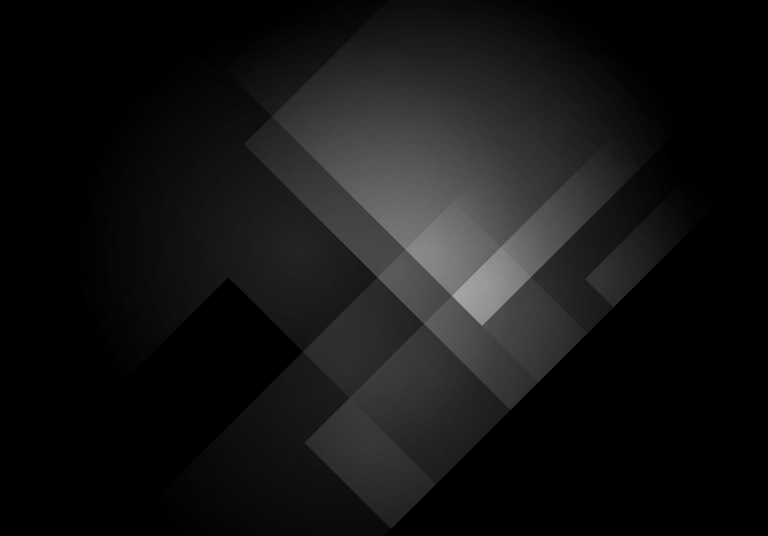
Give the GLSL for this background, as a WebGL 1 fragment shader.

```glsl
precision highp float;
// Translucent diagonal panels lit by soft, finely stepped grey glows on black.

uniform vec2 u_resolution;

#define ASPECT 1.4275
#define RING_WIDTH 0.018
#define SECTORS 72.0
#define FACET_SHIFT 0.010
#define FAR 4.0
#define FLOOR_END 1.714

float hash(vec2 p) {
    return fract(sin(dot(p, vec2(127.1, 311.7))) * 43758.545);
}

// Soft-edged interval, one pixel wide at each side.
float band(float x, float lo, float hi) {
    float edge = 1.0 / u_resolution.y;
    return smoothstep(lo - edge, lo + edge, x)
         * (1.0 - smoothstep(hi - edge, hi + edge, x));
}

// Rectangle in diagonal axes: limits are (along min, max, across min, max).
float panel(vec2 diag, vec4 limits) {
    return band(diag.x, limits.x, limits.y) * band(diag.y, limits.z, limits.w);
}

// Radial light falling off in narrow rings broken into small facets.
float glow(vec2 p, vec2 center, float radius) {
    vec2 offset = p - center;
    float dist = length(offset);
    float ring = floor(dist / RING_WIDTH);
    float sector = floor(atan(offset.y, offset.x + 1e-5) / 6.28319 * SECTORS);
    float facet = (hash(vec2(ring, sector)) - 0.5) * FACET_SHIFT;
    float stepped = mix(dist, (ring + 0.5) * RING_WIDTH, 0.7) + facet;
    return max(0.0, 1.0 - stepped / radius);
}

void main() {
    vec2 p = gl_FragCoord.xy / u_resolution * vec2(ASPECT, 1.0);
    // x runs toward the lower right, y toward the upper right.
    vec2 diag = vec2(p.x + 1.0 - p.y, p.x - 1.0 + p.y);

    // Wide dim glow, cut by the dark panel at the lower left.
    float cutout = panel(diag, vec4(0.942, FAR, -FAR, -0.093));
    float light = 0.14 * glow(p, vec2(0.558, 0.535), 0.42) * (1.0 - cutout);

    // Large upper panels.
    light += 0.22 * glow(p, vec2(0.80, 0.535), 0.52)
           * panel(diag, vec4(-FAR, 1.504, 0.288, FAR));
    light += 0.21 * glow(p, vec2(0.743, 0.498), 0.55)
           * panel(diag, vec4(0.723, FAR, 0.184, FAR));

    // Long lower panels.
    light += 0.12 * glow(p, vec2(0.65, 0.312), 0.446)
           * panel(diag, vec4(1.219, FAR, -FAR, FAR));
    light += 0.10 * glow(p, vec2(0.80, 0.312), 0.55)
           * panel(diag, vec4(1.392, FAR, -0.260, FAR));

    // Bright strip and small accents.
    light += 0.12 * glow(p, vec2(0.91, 0.461), 0.37)
           * panel(diag, vec4(1.392, 1.504, 0.288, FAR));
    light += 0.05 * glow(p, vec2(0.985, 0.424), 0.30)
           * panel(diag, vec4(1.219, FAR, 0.288, 0.470));
    light += 0.10 * glow(p, vec2(1.115, 0.489), 0.25)
           * panel(diag, vec4(1.608, FAR, 0.567, FAR));
    light += 0.07 * glow(p, vec2(0.688, 0.164), 0.35)
           * panel(diag, vec4(1.392, FAR, -0.260, -0.093));

    // Everything ends along the lower right diagonal.
    light *= band(diag.x, -FAR, FLOOR_END);
    gl_FragColor = vec4(vec3(light), 1.0);
}
```
